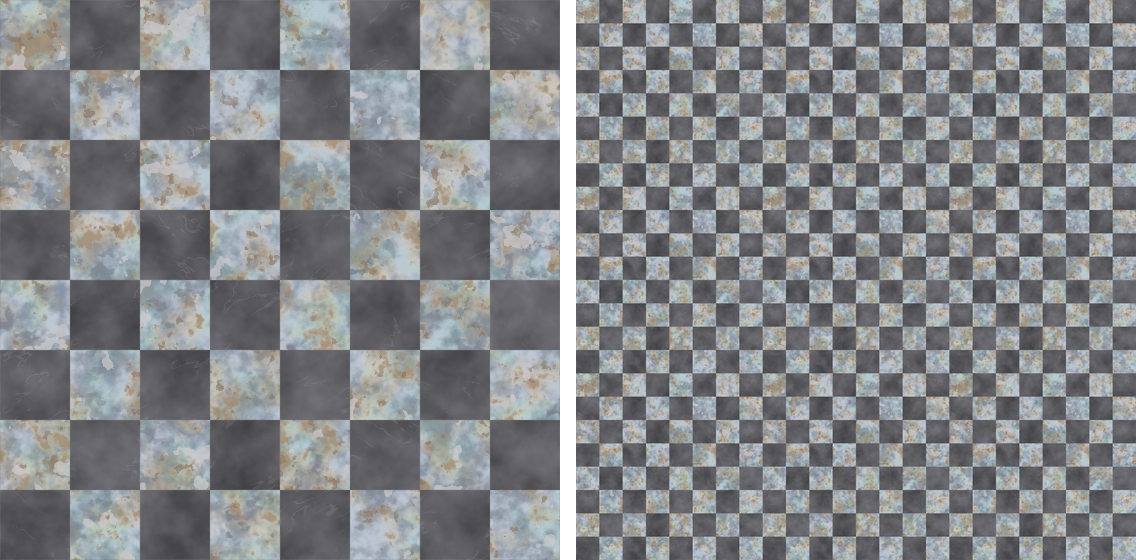
Left: one tile. Right: repeated 3 by 3.
Reproduce this pattern procedurally as a three.js fragment shader.

```glsl
varying vec2 vUv;

float hash(vec2 p) {
  vec3 q = fract(p.xyx * 0.1031);
  q += dot(q, q.yzx + 33.33);
  return fract((q.x + q.y) * q.z);
}

float noise(vec2 p) {
  vec2 cell = floor(p);
  vec2 f = fract(p);
  f = f * f * (3.0 - 2.0 * f);
  return mix(mix(hash(cell), hash(cell + vec2(1.0, 0.0)), f.x),
             mix(hash(cell + vec2(0.0, 1.0)), hash(cell + 1.0), f.x), f.y);
}

float fbm(vec2 p) {
  float sum = 0.0;
  float weight = 0.5;
  for (int i = 0; i < 4; i++) {
    sum += weight * noise(p);
    p = mat2(1.6, 1.2, -1.2, 1.6) * p + 17.3;
    weight *= 0.5;
  }
  return sum / 0.9375;
}

// Weathered pale stone: mottled grey with blue, green and rusty stains
vec3 paleStone(vec2 uv, vec2 tile) {
  vec2 seed = tile * 61.0 + 11.0;
  float warmth = hash(tile + 5.0) - 0.5;
  float wear = hash(tile + 23.0);
  float cloud = fbm(uv * 2.5 + seed);
  float stain = fbm(uv * 3.0 + seed + 31.0);
  float grain = fbm(uv * 8.0 + seed + 73.0);
  float spots = fbm(uv * vec2(7.0, 8.5) + seed + 127.0);

  float tone = smoothstep(0.28, 0.7, mix(cloud, grain, 0.5));
  vec3 color = mix(vec3(0.56, 0.58, 0.60), vec3(0.77, 0.78, 0.78), tone);
  color *= mix(vec3(0.96, 1.0, 1.06), vec3(1.04, 1.0, 0.95),
               smoothstep(0.32, 0.68, stain + warmth * 0.25));
  color *= mix(vec3(1.0), vec3(0.96, 1.02, 0.99),
               smoothstep(0.45, 0.65, fbm(uv * 2.0 + seed + 211.0)));

  // Grey pits cluster where the surface is worn
  float pits = smoothstep(0.54, 0.68, spots) * smoothstep(0.56, 0.4, cloud);
  color = mix(color, vec3(0.47, 0.49, 0.53), pits * (0.35 + 0.4 * wear));

  // Rust blooms with darker cores
  float rust = smoothstep(0.56, 0.7, 0.55 * stain + 0.45 * grain + warmth * 0.08);
  color = mix(color, vec3(0.61, 0.52, 0.42), rust * 0.75);
  float specks = smoothstep(0.64, 0.72, fbm(uv * 9.0 + seed + 171.0));
  color = mix(color, vec3(0.53, 0.45, 0.38), specks * smoothstep(0.4, 0.6, stain) * 0.6);

  // Pale flaked chips
  float flakes = smoothstep(0.69, 0.72, fbm(uv * 3.5 + seed + 251.0));
  return mix(color, vec3(0.80, 0.79, 0.80), flakes * 0.7);
}

// Charcoal slate: soft clouds, fine grain and faint slanted scratches
vec3 darkSlate(vec2 uv, vec2 tile) {
  vec2 seed = tile * 61.0 + 37.0;
  float cloud = fbm(uv * 1.8 + seed);
  float grain = fbm(uv * 7.0 + seed + 43.0);
  float tone = 0.362 + 0.22 * (cloud - 0.5) + 0.06 * (grain - 0.5);
  tone += 0.03 * (hash(tile + 71.0) - 0.5);

  float slant = hash(tile + 91.0) > 0.5 ? 0.6 : -0.7;
  vec2 along = vec2(uv.x + slant * uv.y, uv.y - slant * uv.x);
  float vein = fbm(along * vec2(1.3, 4.0) + seed + 89.0);
  float scratch = smoothstep(0.025, 0.0, abs(vein - 0.5));
  scratch *= smoothstep(0.48, 0.66, fbm(uv * 2.5 + seed + 151.0));
  tone += 0.06 * scratch + 0.05 * (vein - 0.5);
  return tone * vec3(0.99, 0.99, 1.045);
}

void main() {
  vec2 grid = vUv * 8.0;
  vec2 tile = mod(floor(grid), 8.0);
  vec2 uv = fract(grid);

  // Checkerboard mask, softened at the tile edges
  vec2 border = min(uv, 1.0 - uv);
  float inside = smoothstep(-0.012, 0.012, min(border.x, border.y));
  float isPale = mod(tile.x + tile.y, 2.0);
  float pale = mix(1.0 - isPale, isPale, inside);

  gl_FragColor = vec4(mix(darkSlate(uv, tile), paleStone(uv, tile), pale), 1.0);
}
```
